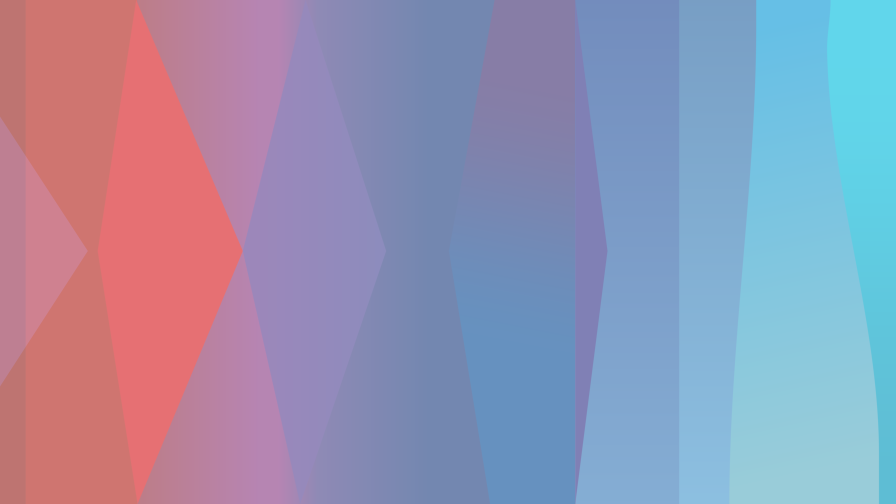
Reproduce this background procedurally as a WebGL 1 fragment shader.

```glsl
precision highp float;

uniform vec2 u_resolution;

// Places, as fractions of the canvas width
const float STRIP_END = 0.0286;
const float FADE_START = 0.153;
const float PANEL_END = 0.642;
const float BLUE_END = 0.758;
const float WAIST = 0.502;

// Warm side
const vec3 CORAL = vec3(0.81, 0.46, 0.44);
const vec3 PINK = vec3(0.81, 0.51, 0.58);
const vec3 RED = vec3(0.90, 0.44, 0.45);
const vec3 ROSE = vec3(0.74, 0.49, 0.53);
const vec3 ORCHID = vec3(0.715, 0.52, 0.70);

// Violet middle
const vec3 LILAC = vec3(0.61, 0.53, 0.73);
const vec3 LAVENDER = vec3(0.55, 0.55, 0.74);
const vec3 PERIWINKLE = vec3(0.56, 0.54, 0.71);
const vec3 SLATE = vec3(0.45, 0.53, 0.69);
const vec3 MAUVE = vec3(0.53, 0.49, 0.65);
const vec3 STEEL = vec3(0.40, 0.57, 0.75);
const vec3 VIOLET = vec3(0.50, 0.50, 0.71);

// Cool side, top and bottom of each band
const vec3 BLUE_TOP = vec3(0.45, 0.55, 0.74);
const vec3 BLUE_LOW = vec3(0.52, 0.68, 0.83);
const vec3 SKY_TOP = vec3(0.47, 0.62, 0.77);
const vec3 SKY_LOW = vec3(0.55, 0.75, 0.88);
const vec3 CYAN_TOP = vec3(0.40, 0.75, 0.90);
const vec3 CYAN_LOW = vec3(0.60, 0.80, 0.85);
const vec3 AQUA_TOP = vec3(0.38, 0.84, 0.92);
const vec3 AQUA_LOW = vec3(0.37, 0.74, 0.83);

// Horizontal place of an edge that bends once at the waist
float bentEdge(float top, float middle, float bottom, float y) {
  float upper = mix(middle, top, (y - WAIST) / (1.0 - WAIST));
  float lower = mix(bottom, middle, y / WAIST);
  return y > WAIST ? upper : lower;
}

// Smoothed coverage to the right of an edge
float rightOf(float edge, float x) {
  float blur = 0.75 / u_resolution.x;
  return smoothstep(-blur, blur, x - edge);
}

float between(float left, float right, float x) {
  return rightOf(left, x) * (1.0 - rightOf(right, x));
}

float ramp(float start, float end, float t) {
  return clamp((t - start) / (end - start), 0.0, 1.0);
}

void main() {
  vec2 p = gl_FragCoord.xy / u_resolution;
  float x = p.x;
  float y = p.y;
  float depth = 1.0 - y;

  // Horizontal base fade
  vec3 fade = mix(ROSE, ORCHID, ramp(FADE_START, 0.29, x));
  fade = mix(fade, PERIWINKLE, ramp(0.31, 0.355, x));
  fade = mix(fade, SLATE, ramp(0.355, 0.48, x));
  vec3 color = mix(CORAL, fade, rightOf(FADE_START, x));

  // Left wedge and shaded strip
  float wedge = bentEdge(-0.085, 0.098, -0.085, y);
  color = mix(color, PINK, 0.9 * (1.0 - rightOf(wedge, x)));
  color *= mix(vec3(0.92, 0.99, 1.01), vec3(1.0), rightOf(STRIP_END, x));

  // Red and lilac diamonds
  float redLeft = bentEdge(0.152, 0.109, 0.1535, y);
  float redRight = bentEdge(0.152, 0.271, 0.1535, y);
  color = mix(color, RED, between(redLeft, redRight, x));
  float lilacLeft = bentEdge(0.341, 0.271, 0.335, y);
  float lilacRight = bentEdge(0.341, 0.431, 0.335, y);
  vec3 lilac = mix(LILAC, LAVENDER, ramp(0.29, 0.43, x));
  color = mix(color, lilac, between(lilacLeft, lilacRight, x));

  // Central panel with a slightly tilted fade
  float panelLeft = bentEdge(0.552, 0.501, 0.547, y);
  float tilt = depth - 0.35 * (x - 0.57);
  vec3 panel = mix(MAUVE, STEEL, smoothstep(0.12, 0.72, tilt));
  color = mix(color, panel, between(panelLeft, PANEL_END, x));

  // Blue bands and the violet sliver over them
  vec3 blue = mix(BLUE_TOP, BLUE_LOW, depth);
  color = mix(color, blue, rightOf(PANEL_END, x));
  float sliver = bentEdge(PANEL_END, 0.678, PANEL_END, y);
  color = mix(color, VIOLET, between(PANEL_END, sliver, x));
  vec3 sky = mix(SKY_TOP, SKY_LOW, depth);
  color = mix(color, sky, rightOf(BLUE_END, x));

  // Curved cyan and aqua bands
  float cyanEdge = mix(0.844, 0.814, smoothstep(0.05, 1.0, depth));
  float cyanDepth = depth + 0.4 * (x - 0.88);
  vec3 cyan = mix(CYAN_TOP, CYAN_LOW, ramp(0.05, 0.95, cyanDepth));
  color = mix(color, cyan, rightOf(cyanEdge, x));
  float aquaEdge = mix(0.923, 0.981, smoothstep(0.08, 0.9, depth));
  aquaEdge += 0.004 * (1.0 - smoothstep(0.0, 0.1, depth));
  vec3 aqua = mix(AQUA_TOP, AQUA_LOW, smoothstep(0.1, 1.0, depth));
  color = mix(color, aqua, rightOf(aquaEdge, x));

  gl_FragColor = vec4(color, 1.0);
}
```
